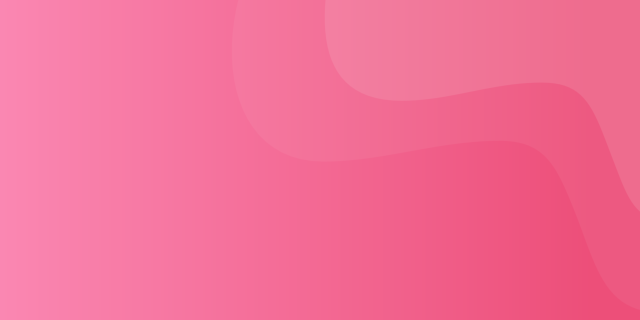
This background is drawn by a WebGL 1 fragment shader. Its source:

```glsl
precision highp float;

uniform vec2 u_resolution;

float segmentDistance(vec2 p, vec2 a, vec2 b) {
  vec2 ab = b - a;
  float h = clamp(dot(p - a, ab) / dot(ab, ab), 0.0, 1.0);
  return length(p - a - ab * h);
}

vec2 cubicPoint(vec2 a, vec2 b, vec2 c, vec2 d, float t) {
  float s = 1.0 - t;
  return s * s * s * a + 3.0 * s * s * t * b + 3.0 * s * t * t * c + t * t * t * d;
}

// Adds one cubic to an outline: x is the nearest distance, y flips sign per crossing
vec2 addCubic(vec2 outline, vec2 p, vec2 a, vec2 b, vec2 c, vec2 d) {
  vec2 from = a;
  for (int i = 1; i <= 20; i++) {
    vec2 to = cubicPoint(a, b, c, d, float(i) / 20.0);
    outline.x = min(outline.x, segmentDistance(p, from, to));
    if ((from.y > p.y) != (to.y > p.y)) {
      float crossing = mix(from.x, to.x, (p.y - from.y) / (to.y - from.y));
      if (crossing < p.x) outline.y = -outline.y;
    }
    from = to;
  }
  return outline;
}

// Signed distance to the wide wave, negative towards the upper right
float outerWave(vec2 p) {
  vec2 o = vec2(10.0, 1.0);
  o = addCubic(o, p, vec2(0.747, 1.01), vec2(0.68, 0.753), vec2(0.76, 0.495), vec2(1.01, 0.495));
  o = addCubic(o, p, vec2(1.01, 0.495), vec2(1.198, 0.495), vec2(1.367, 0.56), vec2(1.562, 0.56));
  o = addCubic(o, p, vec2(1.562, 0.56), vec2(1.706, 0.56), vec2(1.74, 0.479), vec2(1.797, 0.336));
  o = addCubic(o, p, vec2(1.797, 0.336), vec2(1.854, 0.193), vec2(1.88, 0.057), vec2(2.01, 0.029));
  return o.x * o.y;
}

// Signed distance to the corner wave
float innerWave(vec2 p) {
  vec2 o = vec2(10.0, 1.0);
  o = addCubic(o, p, vec2(1.018, 1.01), vec2(1.0, 0.818), vec2(1.055, 0.685), vec2(1.255, 0.685));
  o = addCubic(o, p, vec2(1.255, 0.685), vec2(1.406, 0.685), vec2(1.536, 0.742), vec2(1.693, 0.742));
  o = addCubic(o, p, vec2(1.693, 0.742), vec2(1.833, 0.742), vec2(1.854, 0.661), vec2(1.914, 0.505));
  o = addCubic(o, p, vec2(1.914, 0.505), vec2(1.948, 0.417), vec2(1.966, 0.362), vec2(2.01, 0.331));
  return o.x * o.y;
}

float coverage(float dist) {
  float pixel = 1.0 / u_resolution.y;
  return 1.0 - smoothstep(-0.75 * pixel, 0.75 * pixel, dist);
}

void main() {
  vec2 p = gl_FragCoord.xy / u_resolution.y;

  // Horizontal pink gradient
  vec3 lightPink = vec3(0.982, 0.53, 0.698);
  vec3 deepRose = vec3(0.928, 0.308, 0.475);
  vec3 color = mix(lightPink, deepRose, clamp(p.x / 1.85, 0.0, 1.0));

  // Translucent overlapping waves
  vec3 veil = vec3(0.955, 0.82, 0.84);
  color = mix(color, veil, 0.08 * coverage(outerWave(p)));
  color = mix(color, veil, 0.155 * coverage(innerWave(p)));

  gl_FragColor = vec4(color, 1.0);
}
```
